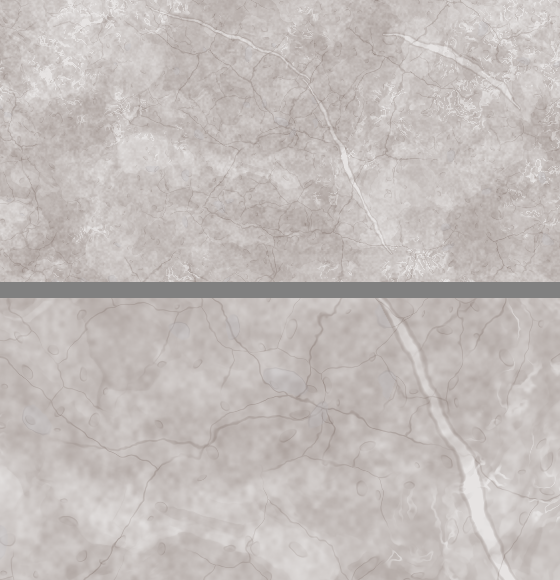
Top: the whole. Bottom: its middle third, enlarged.
A WebGL 1 fragment shader for this texture:

```glsl
precision highp float;
// Pale grey-beige marble: warped noise forms ragged slabs and a taupe flow band,
// overlaid with thin cracks (Voronoi edges), oval pocks, white crackle
// and a few calcite veins drawn as warped Bezier curves.
uniform vec2 u_resolution;

const vec3 DARK = vec3(0.665, 0.625, 0.608);
const vec3 LIGHT = vec3(0.875, 0.862, 0.857);
const vec3 COOL = vec3(0.775, 0.780, 0.805);
const float BASE_TONE = 0.56;
const float SLAB_CONTRAST = 0.20;
const float PATCH_CONTRAST = 0.16;
const float BLOTCH_CONTRAST = 0.10;
const float CLOUD_CONTRAST = 0.32;
const float GRAIN_CONTRAST = 0.46;
const float SPECKLE_CONTRAST = 0.22;
const float CRACK_DEPTH = 0.38;
const float CRACKLE_GAIN = 0.42;

float hash(vec2 p) {
  vec3 k = fract(p.xyx * 0.1031);
  k += dot(k, k.yzx + 33.33);
  return fract((k.x + k.y) * k.z);
}
vec2 hash2(vec2 p) { return vec2(hash(p + 11.0), hash(p + 57.0)); }
float noise(vec2 p) {
  vec2 i = floor(p), f = fract(p);
  f = f * f * (3.0 - 2.0 * f);
  return mix(mix(hash(i), hash(i + vec2(1, 0)), f.x),
             mix(hash(i + vec2(0, 1)), hash(i + vec2(1, 1)), f.x), f.y);
}
float fbm(vec2 p) {
  float sum = 0.0, amp = 0.52;
  for (int i = 0; i < 5; i++) {
    p = mat2(0.8, 0.6, -0.6, 0.8) * p + 7.3;
    sum += amp * noise(p + 100.0);
    p *= 2.0;
    amp *= 0.5;
  }
  return sum;
}
vec2 fbm2(vec2 p) { return vec2(fbm(p), fbm(p + 17.0)) - 0.5; }
// Antialiased stroke of half width w at distance d
float stroke(float d, float w) {
  float px = 1.0 / u_resolution.y;
  return 1.0 - smoothstep(max(w - px, 0.0), w + px, d);
}
// Distance to the borders of scattered cells
float cellEdge(vec2 p, float scale) {
  p *= scale;
  vec2 base = floor(p), nearest = vec2(9.0);
  float edge = 9.0;
  for (int j = -1; j <= 1; j++) for (int i = -1; i <= 1; i++) {
    vec2 c = base + vec2(i, j), r = c + hash2(c) - p;
    if (dot(r, r) < dot(nearest, nearest)) nearest = r;
  }
  for (int j = -2; j <= 2; j++) for (int i = -2; i <= 2; i++) {
    vec2 c = base + vec2(i, j), r = c + hash2(c) - p, gap = r - nearest;
    if (dot(gap, gap) > 0.0001) edge = min(edge, dot(0.5 * (r + nearest), normalize(gap)));
  }
  return edge / scale;
}
// Scattered oval pocks: x = crescent outline, y = filled body
vec2 pocks(vec2 p, float scale) {
  vec2 base = floor(p * scale), result = vec2(0.0);
  for (int j = -1; j <= 1; j++) for (int i = -1; i <= 1; i++) {
    vec2 c = base + vec2(i, j), r = p - (c + hash2(c)) / scale;
    float turn = 6.2832 * hash(c + 3.0), radius = mix(0.08, 0.30, hash(c + 8.0)) / scale;
    r = mat2(cos(turn), sin(turn), -sin(turn), cos(turn)) * r;
    float d = length(r * vec2(1.0, 1.7)) - radius;
    float crescent = smoothstep(-0.6, 0.5, r.y / radius);
    result = max(result, step(0.7, hash(c + 23.0)) * vec2(stroke(abs(d), 0.001) * crescent, stroke(d, 0.001)));
  }
  return result;
}
// Quadratic Bezier: x = distance, y = position along the curve
vec2 curve(vec2 p, vec2 a, vec2 b, vec2 c) {
  vec2 from = a, result = vec2(9.0, 0.0);
  for (int i = 1; i <= 12; i++) {
    float t = float(i) / 12.0;
    vec2 to = mix(mix(a, b, t), mix(b, c, t), t), s = to - from;
    float h = clamp(dot(p - from, s) / dot(s, s), 0.0, 1.0), d = length(p - from - h * s);
    if (d < result.x) result = vec2(d, t - (1.0 - h) / 12.0);
    from = to;
  }
  return result;
}
// Pale vein with a shaded rim; the width varies along its length
float vein(vec2 k, float width, float wobble) {
  float w = width * (0.3 + 0.9 * wobble) * smoothstep(0.0, 0.3, k.y) * smoothstep(1.02, 0.8, k.y);
  return stroke(k.x, w) * (0.22 + 0.26 * wobble) - 0.22 * stroke(abs(k.x - w - 0.003), 0.0015);
}
void main() {
  vec2 p = gl_FragCoord.xy / u_resolution.y;
  vec2 drift = fbm2(p * 3.0), fine = fbm2(p * 14.0 + 5.0);
  vec2 q = p + 0.25 * drift + 0.05 * fine, bent = p + 0.08 * drift + 0.06 * fine;
  // Slabs, patches, blotches and clouds, with darker contour seams
  float slab = fbm(q * 3.2 + 2.0) - 0.49, patches = fbm(q * 7.0 + 41.0) - 0.51, blotch = fbm(q * 16.0 + 8.0) - 0.5;
  float tone = BASE_TONE + SLAB_CONTRAST * (smoothstep(-0.012, 0.012, slab) - 0.5);
  tone += PATCH_CONTRAST * (smoothstep(-0.015, 0.015, patches) - 0.5);
  tone += BLOTCH_CONTRAST * (smoothstep(-0.03, 0.03, blotch) - 0.5);
  tone += CLOUD_CONTRAST * (fbm(q * 5.0 + 70.0) - 0.5);
  tone -= 0.10 * exp(-abs(slab) * 120.0) + 0.08 * exp(-abs(patches) * 90.0);
  // Taupe band with drawn-out streaks, and its dark seam
  vec2 seam = curve(bent, vec2(0.5, 0.58), vec2(0.96, 0.36), vec2(1.3, 0.78));
  float streaks = fbm(mat2(0.9, -0.4, 0.4, 0.9) * q * vec2(5.0, 20.0)) - 0.5;
  tone = mix(tone, 0.36 + 0.6 * streaks, 0.65 - 0.65 * smoothstep(0.03, 0.06, seam.x + 0.15 * drift.x));
  tone -= 0.30 * stroke(seam.x, 0.0015) * smoothstep(0.35, 0.6, noise(p * 9.0));
  // Grain and white crackle clusters
  float rough = 0.6 + 0.8 * noise(p * 6.0 + 3.0);
  tone += rough * (GRAIN_CONTRAST * (fbm(p * 45.0) - 0.5) + SPECKLE_CONTRAST * (noise(p * 140.0) - 0.5));
  vec2 toCluster = p - vec2(1.55, 0.82);
  float cluster = fbm(p * 5.0 + 90.0) + 0.16 * exp(-6.0 * dot(toCluster, toCluster));
  float ridge = 1.0 - abs(2.0 * noise(p * 58.0 + 9.0 * fine) - 1.0);
  float flecks = smoothstep(0.66, 0.94, ridge) * smoothstep(0.35, 0.6, noise(p * 33.0 + 9.0));
  tone += CRACKLE_GAIN * flecks * smoothstep(0.49, 0.62, cluster);
  // Thin broken cracks at two scales
  float crack = stroke(cellEdge(bent, 4.0), 0.0007) * smoothstep(0.46, 0.58, fbm(p * 5.0 + 40.0));
  float hair = stroke(cellEdge(bent + 3.7, 10.0), 0.0004) * smoothstep(0.49, 0.60, fbm(p * 7.0 + 63.0));
  tone -= CRACK_DEPTH * max(crack, 0.7 * hair);
  // Pocks
  vec2 shells = pocks(p + 0.04 * fine, 11.0), pits = pocks(p + 0.03 * fine + 5.3, 28.0);
  tone -= 0.24 * shells.x + 0.04 * shells.y + 0.22 * pits.x + 0.08 * pits.y;
  // Calcite veins
  float wobble = noise(p * 14.0);
  vec2 v = p + 0.06 * drift + 0.03 * fine;
  tone += vein(curve(v, vec2(1.06, 0.72), vec2(1.225, 0.49), vec2(1.37, 0.10)), 0.008, wobble);
  tone += vein(curve(v, vec2(0.52, 0.96), vec2(0.80, 0.94), vec2(1.08, 0.72)), 0.005, wobble);
  tone += vein(curve(v, vec2(1.35, 0.87), vec2(1.61, 0.84), vec2(1.83, 0.61)), 0.013, wobble);
  vec3 color = mix(DARK, LIGHT, clamp(tone, -0.3, 1.12));
  gl_FragColor = vec4(mix(color, COOL, 0.25 * shells.y * step(0.6, noise(p * 5.0))), 1.0);
}
```
